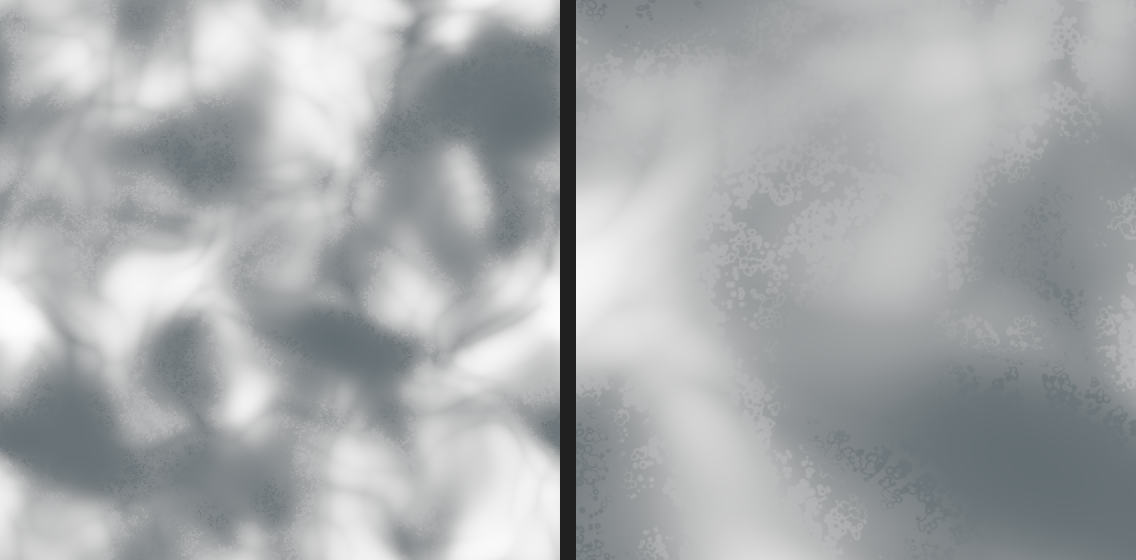
Left: the whole. Right: its middle third, enlarged.
Reproduce this texture procedurally as a WebGL 2 fragment shader.

```glsl
#version 300 es
precision highp float;

uniform vec2 u_resolution;
out vec4 fragColor;

#define WAVES 26
#define CLOUD_WARP 0.016
#define PETAL_WARP 0.026
#define PETAL_CELLS 8.0
#define PETAL_STRENGTH 1.8
#define CONTRAST 1.3
#define GRAIN_CELLS 28.0
#define GRAIN_SPREAD 2.4
#define GRAIN_STRENGTH 0.095
#define DARK_LEVEL 0.20
#define LIGHT_LEVEL 0.36

const float TAU = 6.2831853;

vec2 hash2(vec2 p) {
    vec3 q = fract(p.xyx * vec3(0.1031, 0.1030, 0.0973));
    q += dot(q, q.yzx + 33.33);
    return fract((q.xx + q.yz) * q.zy);
}

// Layered sines with whole wave counts, scaled to unit variance.
float waves(vec2 p, float lowest, float highest, float seed) {
    float sum = 0.0;
    float power = 0.0;
    for (int i = 0; i < WAVES; i++) {
        float n = float(i);
        float radius = mix(lowest, highest, n / float(WAVES - 1));
        float angle = 2.39996 * n + seed;
        vec2 count = round(radius * vec2(cos(angle), sin(angle)));
        float amplitude = pow(lowest / radius, 1.25);
        float phase = hash2(vec2(n, seed)).x;
        sum += amplitude * sin(TAU * (dot(count, p) + phase));
        power += 0.5 * amplitude * amplitude;
    }
    return sum / sqrt(power);
}

vec2 drift(vec2 p, float seed) {
    return vec2(waves(p, 2.0, 6.0, seed), waves(p, 2.0, 6.0, seed + 5.0));
}

// Wrapping cellular noise: softened squared distance to the nearest point.
float cellular(vec2 p, float cells, float sharpness) {
    p *= cells;
    vec2 base = floor(p);
    float sum = 0.0;
    for (int y = -1; y <= 1; y++) {
        for (int x = -1; x <= 1; x++) {
            vec2 cell = base + vec2(x, y);
            vec2 offset = cell + hash2(mod(cell, cells) + cells) - p;
            sum += exp(-sharpness * dot(offset, offset));
        }
    }
    return -log(sum) / sharpness;
}

// Ragged speckle made of four sizes of cells.
float grain(vec2 p) {
    float sum = 0.0;
    float cells = GRAIN_CELLS;
    for (int i = 0; i < 4; i++) {
        sum += cellular(p, cells, 25.0) - 0.18;
        cells *= 2.0;
    }
    return 0.25 * sum;
}

float softStep(float x) {
    float blur = 0.8 * fwidth(x) + 0.01;
    return smoothstep(-blur, blur, x) - 0.5;
}

void main() {
    vec2 uv = gl_FragCoord.xy / u_resolution;

    // Broad clouds
    float cloud = waves(uv + CLOUD_WARP * drift(uv, 3.0), 1.6, 8.0, 12.0);

    // Creased petals in two sizes, strongest in the bright parts
    vec2 folded = uv + PETAL_WARP * drift(uv, 29.0);
    float petal = 0.2 - cellular(folded, PETAL_CELLS, 14.0);
    petal += 0.45 * (0.2 - cellular(folded, PETAL_CELLS * 2.0, 14.0));
    cloud += PETAL_STRENGTH * petal * mix(0.3, 1.0, smoothstep(-1.0, 0.8, cloud));

    // Even spread of tones
    float tone = 1.0 / (1.0 + exp(-CONTRAST * cloud));

    // Patchy grain: dark flecks and light flecks through the darker midtones
    float fleck = GRAIN_SPREAD * grain(uv);
    float speck = softStep(tone - DARK_LEVEL + fleck) + softStep(tone - LIGHT_LEVEL - fleck);
    float band = smoothstep(0.04, 0.2, tone) * (1.0 - smoothstep(0.36, 0.62, tone));
    float patches = smoothstep(-1.4, 0.6, waves(uv, 3.0, 9.0, 41.0));
    tone += GRAIN_STRENGTH * speck * band * patches;

    // Slate in the shadows, neutral white in the lights
    float shade = 1.0 - tone;
    vec3 color = vec3(0.38 + 0.62 * tone);
    color += vec3(0.0, 0.045, 0.066) * shade * shade * shade;
    fragColor = vec4(color, 1.0);
}
```
